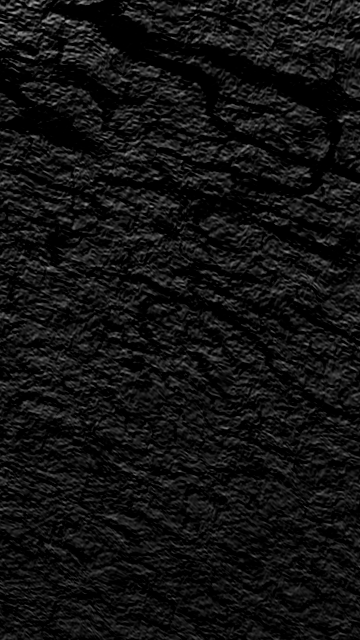
Give the GLSL for this texture, as a Shadertoy shader.

```glsl
// Black crinkled hide: long slanting folds, short cracks and a fine grain.
// Layered value noise on a sheared, warped domain is lit from above by a
// height difference; grooves are the mid-level contours of stretched noise.

const vec2 LIGHT_STEP = vec2(-0.0015, 0.006);
const vec2 LIP_STEP = vec2(-0.002, 0.012);
const float BASE_TONE = 0.056;
const float TONE_SPREAD = 0.122;

float hash(vec2 cell) {
    return fract(sin(dot(cell, vec2(127.1, 311.7))) * 43758.5453);
}

float noise(vec2 p) {
    vec2 cell = floor(p);
    vec2 f = fract(p);
    f = f * f * (3.0 - 2.0 * f);
    float low = mix(hash(cell), hash(cell + vec2(1.0, 0.0)), f.x);
    float high = mix(hash(cell + vec2(0.0, 1.0)), hash(cell + vec2(1.0, 1.0)), f.x);
    return mix(low, high, f.y);
}

// Pushes a point about by up to half the given amount
vec2 warp(vec2 p, float frequency, float amount) {
    vec2 shift = vec2(noise(p * frequency), noise(p * frequency + 37.3));
    return p + (shift - 0.5) * amount;
}

// Hide coordinates: x runs along the folds, y across them; flatter at the top
vec2 hideSpace(vec2 p) {
    vec2 q = vec2(p.x - 0.3 * p.y, p.y - 0.06 * p.y * p.y + p.x * (0.45 - 0.13 * p.y));
    q = warp(q, 9.0, 0.022);
    return warp(q, 34.0, 0.007);
}

// Soft line of even width along the middle contour of a noise field
float contourLine(vec2 p, float width) {
    float level = noise(p);
    float steepness = (noise(p + vec2(0.0, 0.15)) - level) / 0.15;
    float reach = abs(level - 0.5) / sqrt(steepness * steepness + 0.12);
    return 1.0 - smoothstep(0.3 * width, width, reach);
}

// Folds whose width swells and fades along their length
float foldLine(vec2 q, vec2 frequency, float width) {
    float swell = smoothstep(0.25, 0.75, noise(q * frequency * vec2(1.3, 0.7) + 71.0));
    return swell * contourLine(q * frequency + 5.0, width * (0.35 + 0.65 * swell));
}

// Long and short folds together
float allFolds(vec2 q) {
    return max(foldLine(q, vec2(3.0, 12.0), 0.16), 0.8 * foldLine(q + 3.7, vec2(5.5, 19.0), 0.2));
}

// Wrinkles, grain and fine grain
float hideHeight(vec2 q) {
    return 4.2 * noise(q * vec2(18.0, 40.0) + 11.0)
         + 2.6 * noise(q * vec2(78.0, 125.0) + 23.0)
         + 1.9 * noise(q * vec2(140.0, 205.0) + 47.0);
}

// Clamps to zero with a rounded knee
float softFloor(float value, float knee) {
    return 0.5 * (value + sqrt(value * value + knee * knee));
}

void mainImage(out vec4 fragColor, in vec2 fragCoord) {
    vec2 p = fragCoord / iResolution.x;
    vec2 uv = fragCoord / iResolution.xy;
    vec2 q = hideSpace(p);

    // Slopes facing the light shine
    float relief = hideHeight(q) - hideHeight(hideSpace(p + LIGHT_STEP));

    // Cracks and folds sink to black; a lit lip runs below each fold
    float foldDepth = mix(1.2, 2.6, smoothstep(0.2, 0.9, uv.y));
    float crack = contourLine(q * vec2(14.0, 28.0) + 3.0, 0.2);
    float lip = allFolds(hideSpace(p + LIP_STEP));
    float shade = relief + 0.27 - 0.9 * crack - foldDepth * allFolds(q) + 0.4 * lip;

    // Light falls off downwards, with a glow at the upper left edge
    float gain = mix(0.62, 1.15, smoothstep(-0.1, 0.8, uv.y));
    gain += 0.3 * smoothstep(0.85, 1.0, uv.y);
    gain += 0.6 * exp(-14.0 * length((uv - vec2(0.0, 1.0)) * vec2(0.5, 1.2)));

    float tone = gain * softFloor(BASE_TONE + TONE_SPREAD * shade, 0.02);
    fragColor = vec4(vec3(min(tone, 0.75)), 1.0);
}
```
